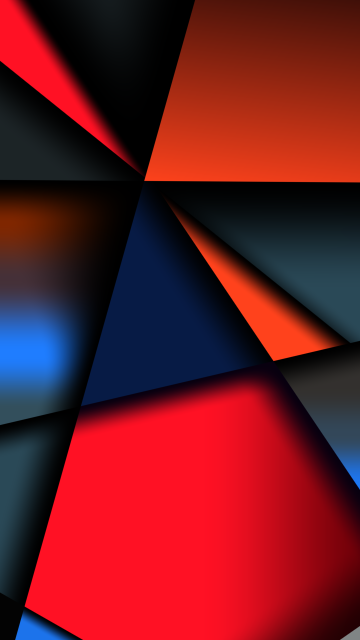
Reproduce this background procedurally as a Shadertoy shader.

```glsl
// Signed distance to the line a-b, positive on the left of its direction
float side(vec2 p, vec2 a, vec2 b) {
    vec2 dir = normalize(b - a);
    return dir.x * (p.y - a.y) - dir.y * (p.x - a.x);
}

// Antialiased half-plane
float cut(float dist) {
    float edge = 0.7 / iResolution.x;
    return smoothstep(-edge, edge, dist);
}

// Soft shadow that fades out over a given width from an edge
float shade(float dist, float width) {
    return smoothstep(0.0, width, dist);
}

void mainImage(out vec4 fragColor, in vec2 fragCoord) {
    // Width spans 0..1, height 0..16/9
    vec2 p = fragCoord / iResolution.xy * vec2(1.0, 16.0 / 9.0);

    const vec3 red = vec3(1.0, 0.065, 0.14);
    const vec3 orange = vec3(1.0, 0.26, 0.11);
    const vec3 slate = vec3(0.165, 0.285, 0.34);
    const vec3 blue = vec3(0.12, 0.49, 1.0);

    // Lines that divide the canvas
    float steep = side(p, vec2(0.042, 0.0), vec2(0.542, 1.778));
    float level = side(p, vec2(0.0, 1.278), vec2(1.0, 1.271));
    float shallow = side(p, vec2(0.0, 1.609), vec2(0.972, 0.826));
    float diagonal = side(p, vec2(0.086, 1.778), vec2(1.0, 0.417));
    float rising = side(p, vec2(0.0, 0.597), vec2(1.0, 0.831));
    float leftCorner = side(p, vec2(0.0, 0.132), vec2(0.231, 0.0));
    float rightCorner = side(p, vec2(0.944, 0.0), vec2(1.0, 0.039));

    // Upper panels
    float ember = (p.y - 1.27) / 0.507 + 0.25 * (p.x - 0.4);
    vec3 emberPanel = mix(orange, vec3(0.25, 0.06, 0.03), clamp(ember / 1.15, 0.0, 1.0));
    vec3 charcoal = vec3(0.11, 0.14, 0.15) * shade(-shallow, 0.14);
    vec3 redBlade = red * shade(-diagonal, 0.06);
    vec3 night = vec3(0.085, 0.11, 0.12) * shade(diagonal, 0.2) * shade(steep - 0.03, 0.22);
    vec3 upper = mix(charcoal, redBlade, cut(shallow));
    upper = mix(upper, night, cut(diagonal));
    upper = mix(emberPanel, upper, cut(steep));

    // Middle panels
    vec3 sunset = mix(vec3(0.2, 0.31, 0.36), blue, smoothstep(0.64, 0.79, p.y));
    sunset = mix(sunset, vec3(0.27, 0.19, 0.22), smoothstep(0.8, 1.0, p.y));
    sunset = mix(sunset, vec3(0.5, 0.15, 0.0), smoothstep(1.0, 1.16, p.y));
    float sunsetFade = mix(0.12, 0.34, smoothstep(0.7, 1.2, p.y));
    sunset *= shade(-level, 0.12) * shade(steep, sunsetFade);
    vec3 navy = vec3(0.027, 0.105, 0.27) * shade(0.01 - diagonal, 0.14);
    vec3 orangeBlade = orange * shade(-shallow, 0.075);
    vec3 slatePanel = slate * shade(-level, 0.3) * shade(shallow + 0.05, 0.1);
    vec3 middle = mix(orangeBlade, slatePanel, cut(shallow));
    middle = mix(navy, middle, cut(diagonal));
    middle = mix(middle, sunset, cut(steep));

    // Lower panels
    vec3 redPanel = mix(red, vec3(0.42, 0.0, 0.03), smoothstep(0.55, 1.05, p.x));
    redPanel *= mix(0.3, 1.0, shade(rightCorner, 0.2));
    redPanel = mix(vec3(0.03, 0.0, 0.06), redPanel, shade(-rising, 0.09) * shade(-diagonal, 0.12));
    redPanel = mix(vec3(0.5, 0.52, 0.52), redPanel, cut(rightCorner));
    vec3 dusk = mix(blue * 0.95, vec3(0.2, 0.28, 0.35), smoothstep(0.43, 0.57, p.y));
    dusk = mix(dusk, vec3(0.2, 0.19, 0.18), smoothstep(0.57, 0.7, p.y));
    dusk *= shade(-rising, 0.1);
    vec3 slateSliver = slate * shade(-rising, 0.09) * shade(steep, 0.13);
    vec3 blueSliver = blue * 0.92 * shade(-leftCorner, 0.04);
    vec3 lower = mix(redPanel, dusk, cut(diagonal));
    lower = mix(blueSliver, lower, cut(leftCorner));
    lower = mix(lower, mix(vec3(0.01), slateSliver, cut(leftCorner)), cut(steep));

    // Stack the three bands
    vec3 color = mix(middle, upper, cut(level));
    color = mix(lower, color, cut(rising));
    fragColor = vec4(color, 1.0);
}
```
